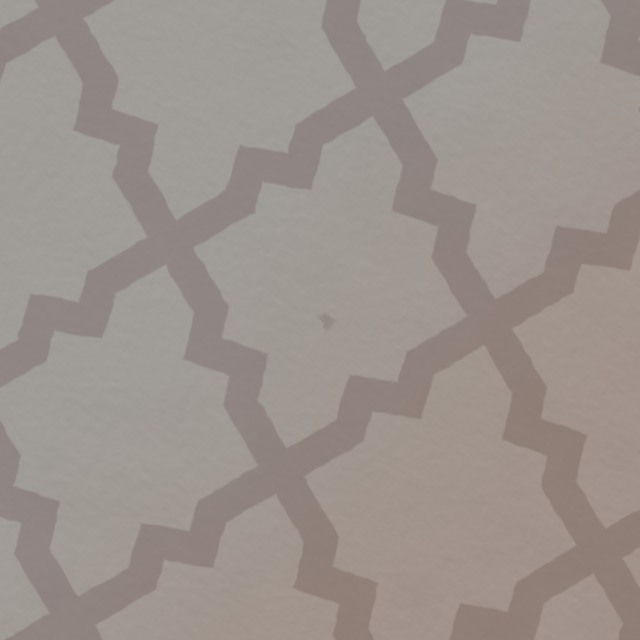
Write a Shadertoy shader that draws this pattern.

```glsl
const vec2 NODE = vec2(0.267, 0.622);        // one crossing of the bands
const vec2 STEP_DOWN = vec2(0.172, -0.358);  // lattice step, down and right
const vec2 STEP_UP = vec2(0.3255, 0.2318);   // lattice step, up and right
const vec2 BEND = vec2(0.316, 0.028);        // first corner, in lattice steps
const vec2 JOG = vec2(0.420, -0.069);        // second corner, in lattice steps
const float HALF_WIDTH = 0.0258;
const float SOFTNESS = 0.0026;
const float EDGE_WOBBLE = 0.0035;
const float RELIEF = 0.026;
const float MOTTLE = 0.016;
const vec2 SCUFF_POS = vec2(0.508, 0.497);
const float SCUFF_RADIUS = 0.024;
const vec3 TILE_COOL = vec3(0.625, 0.610, 0.590);
const vec3 TILE_WARM = vec3(0.630, 0.575, 0.542);
const vec3 BAND_COOL = vec3(0.560, 0.522, 0.514);
const vec3 BAND_WARM = vec3(0.560, 0.495, 0.462);

float hash(vec2 p) {
    vec3 q = fract(p.xyx * 0.1031);
    q += dot(q, q.yzx + 33.33);
    return fract((q.x + q.y) * q.z);
}

float noise(vec2 p) {
    vec2 i = floor(p), f = fract(p);
    f = f * f * (3.0 - 2.0 * f);
    return mix(mix(hash(i), hash(i + vec2(1, 0)), f.x),
               mix(hash(i + vec2(0, 1)), hash(i + vec2(1, 1)), f.x), f.y);
}

float fbm(vec2 p) {
    float sum = 0.0, amp = 0.5;
    for (int i = 0; i < 4; i++) {
        sum += amp * noise(p);
        p = mat2(1.6, 1.2, -1.2, 1.6) * p + 17.3;
        amp *= 0.5;
    }
    return sum;
}

// Distance to a segment's line, valid between the mitre planes at its ends
float mitredSegment(vec2 p, vec2 a, vec2 b, vec2 mitreA, vec2 mitreB) {
    if (dot(p - a, mitreA) < 0.0 || dot(p - b, mitreB) > 0.0) return 1.0;
    vec2 dir = normalize(b - a);
    return abs(dir.x * (p.y - a.y) - dir.y * (p.x - a.x));
}

// Zigzag along the first basis vector, folded by its point symmetry
float zigzag(vec2 cell, mat2 basis) {
    cell -= round(cell);
    if (cell.x < 0.0) cell = -cell;
    vec2 p = basis * cell;
    vec2 a = basis * BEND;
    vec2 b = basis * JOG;
    vec2 c = basis * (vec2(1, 0) - JOG);
    vec2 dirA = normalize(a), dirB = normalize(b - a), dirC = normalize(c - b);
    float d = mitredSegment(p, -a, a, dirA, dirA + dirB);
    d = min(d, mitredSegment(p, a, b, dirA + dirB, dirB + dirC));
    return min(d, mitredSegment(p, b, c, dirB + dirC, dirC));
}

void mainImage(out vec4 fragColor, in vec2 fragCoord) {
    vec2 uv = fragCoord / iResolution.y;

    // Interlaced bands on a skewed lattice
    vec2 wobble = vec2(noise(uv * 75.0), noise(uv * 75.0 + 41.0)) - 0.5;
    vec2 p = uv + wobble * EDGE_WOBBLE - NODE;
    vec2 cell = inverse(mat2(STEP_DOWN, STEP_UP)) * p;
    float d = min(zigzag(cell, mat2(STEP_DOWN, STEP_UP)),
                  zigzag(cell.yx, mat2(STEP_UP, STEP_DOWN)));
    float soft = max(SOFTNESS, 1.0 / iResolution.y);
    float band = 1.0 - smoothstep(-soft, soft, d - HALF_WIDTH);

    // Light turns warm toward the lower right
    float slope = 0.65 * uv.x + 0.65 * (1.0 - uv.y);
    float warmth = smoothstep(0.45, 1.1, slope + 0.15 * (fbm(uv * 3.0) - 0.47));
    vec3 tile = mix(TILE_COOL, TILE_WARM, warmth);
    vec3 col = mix(tile, mix(BAND_COOL, BAND_WARM, warmth), band);

    // Plaster relief lit from the side, and broad mottling
    vec2 grain = mat2(0.8, 0.6, -0.6, 0.8) * uv * vec2(75.0, 105.0);
    float relief = fbm(grain) - fbm(grain + vec2(0.35, -0.45));
    col += RELIEF * relief * mix(1.0, 0.6, band);
    col += MOTTLE * (fbm(uv * 14.0) - 0.47);

    // Faint scuff on one tile
    float scuff = 1.0 - smoothstep(0.2, 1.0, length(uv - SCUFF_POS) / SCUFF_RADIUS);
    col -= 0.06 * scuff * smoothstep(0.4, 0.7, noise(grain * 1.3));

    fragColor = vec4(col, 1.0);
}
```
